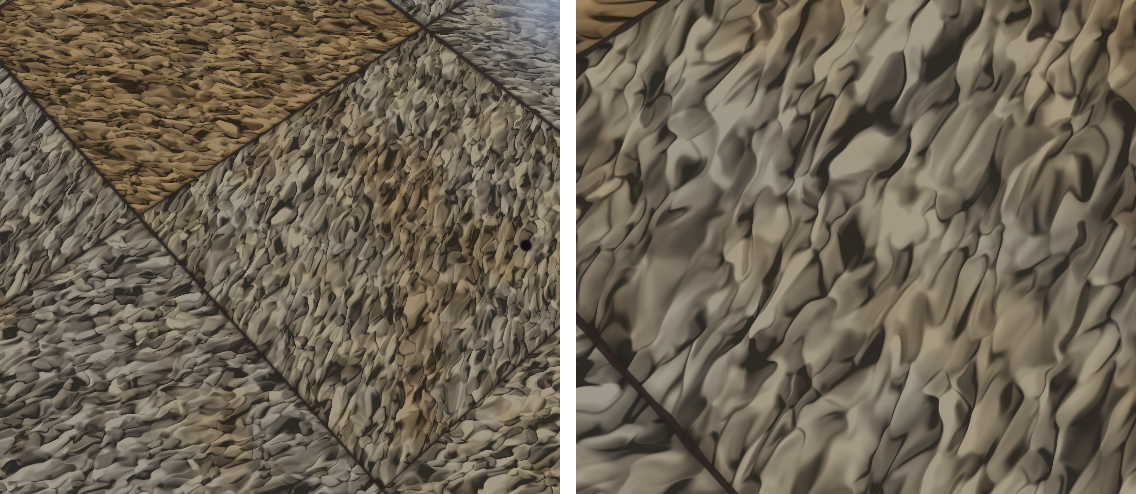
Left: the whole. Right: its middle third, enlarged.
Write a Shadertoy shader that draws this texture.

```glsl
// Worn granite floor slabs seen in perspective, with flaky grain and dark joints.

// Floor layout, in units of the canvas height
const vec2 CORNER = vec2(0.280, 0.562);      // slab corner where u = v = 0
const float HORIZON = 3.168;                 // height of the vanishing line
const vec2 SLOPE = vec2(1.119, 0.661);       // slopes of the two joint families
const vec2 SLABS = vec2(2.162, 3.590);       // slab frequency along u and v
const float NEAR_DEPTH = 2.6;                // depth at which sizes are true
const vec2 JOINT_HALF = vec2(0.0034, 0.0023);

// Grain
const vec2 FLAKE_FREQ = vec2(38.0, 82.0);    // along and across a flake
const float STEEP_ANGLE = 0.95;
const float FLAT_ANGLE = 0.08;
const float ANGLE_DRIFT = 0.20;
const float CELL_SHARPNESS = 10.0;
const float CONTRAST = 1.12;

// Wear
const vec2 BROWN_SLAB = vec2(0.0, -1.0);
const vec2 HOLE = vec2(1.065, 0.503);
const float HOLE_RADIUS = 0.0115;
const vec2 GLARE_POS = vec2(1.13, 1.02);
const float GLARE_RADIUS = 0.13;

// Colours
const vec3 DARK = vec3(0.175, 0.16, 0.14);
const vec3 MID = vec3(0.41, 0.373, 0.325);
const vec3 LIGHT = vec3(0.63, 0.597, 0.53);
const vec3 JOINT = vec3(0.17, 0.135, 0.125);
const vec3 GLARE = vec3(0.60, 0.66, 0.77);
const vec3 WARM_TINT = vec3(1.03, 1.00, 0.93);
const vec3 COOL_TINT = vec3(0.98, 1.00, 1.03);
const vec3 BROWN_TINT = vec3(0.97, 0.87, 0.73);
const vec3 STAIN_TINT = vec3(0.96, 0.88, 0.77);

float hash(vec2 p) {
    vec3 q = fract(p.xyx * 0.1031);
    q += dot(q, q.yzx + 33.33);
    return fract((q.x + q.y) * q.z);
}

float noise(vec2 p) {
    vec2 i = floor(p), f = fract(p);
    f = f * f * (3.0 - 2.0 * f);
    return mix(mix(hash(i), hash(i + vec2(1, 0)), f.x),
               mix(hash(i + vec2(0, 1)), hash(i + vec2(1, 1)), f.x), f.y);
}

float fbm(vec2 p) {
    return 0.55 * noise(p) + 0.30 * noise(p * 2.1 + 17.0) + 0.15 * noise(p * 4.3 + 41.0);
}

// Tone of the stone: soft cells, each lit on one side and shadowed on the other
float flakeTone(vec2 q) {
    q += 1.1 * (vec2(noise(q * 0.55 + 11.0), noise(q * 0.55 + 47.0)) - 0.5);
    q += 0.6 * (vec2(noise(q * 1.6 + 71.0), noise(q * 1.6 + 93.0)) - 0.5);
    vec2 cell = floor(q);
    float nearest = 9.0, second = 9.0, total = 0.0;
    vec3 blend = vec3(0.0);                  // offset from centre, random tone
    for (int y = -1; y <= 1; y++)
    for (int x = -1; x <= 1; x++) {
        vec2 c = cell + vec2(x, y);
        vec2 away = q - c - vec2(hash(c + 5.3), hash(c + 29.7));
        float d = dot(away, away);
        float weight = exp(-CELL_SHARPNESS * d);
        blend += weight * vec3(away, hash(c + 61.1));
        total += weight;
        second = min(second, max(nearest, d));
        nearest = min(nearest, d);
    }
    blend /= max(total, 1e-6);
    float relief = dot(blend.xy, vec2(-0.35, 0.9));
    float rim = 1.0 - smoothstep(0.04, 0.36, sqrt(second) - sqrt(nearest));
    float crack = rim * smoothstep(0.20, -0.25, relief) * smoothstep(0.25, 0.60, noise(q * 0.8 + 7.0));
    float streak = smoothstep(0.66, 0.86, noise(q * vec2(0.9, 1.5) + 150.0));
    return 0.64 + 0.55 * (blend.z - 0.5) + 0.50 * (fbm(q * 0.8 + 3.0) - 0.5)
         + 0.34 * (noise(q * vec2(1.8, 2.4)) - 0.5) + 0.34 * relief - 0.50 * crack - 0.42 * streak;
}

void mainImage(out vec4 fragColor, in vec2 fragCoord) {
    float pixel = 1.0 / iResolution.y;
    vec2 p = fragCoord * pixel;

    // Perspective slab grid
    vec2 d = p - CORNER;
    float depth = HORIZON - p.y;
    float scale = NEAR_DEPTH / depth;
    vec2 grid = SLABS * vec2(SLOPE.x * d.x + d.y, SLOPE.y * d.x - d.y) / depth;
    vec2 slab = floor(grid);

    // Grain direction alternates from slab to slab
    float odd = mod(slab.x + slab.y, 2.0);
    float angle = mix(STEEP_ANGLE, FLAT_ANGLE + ANGLE_DRIFT * (slab.y - slab.x), odd);
    float c = cos(angle), s = sin(angle);
    vec2 ground = d * scale;
    vec2 along = vec2(c * ground.x + s * ground.y, c * ground.y - s * ground.x);
    float tone = flakeTone(along * FLAKE_FREQ + slab * 37.0 + 200.0);
    tone = 0.5 + CONTRAST * (tone - 0.5) + 0.16 * (fbm(p * 6.0 + 8.0) - 0.5);
    vec3 color = mix(DARK, MID, clamp(tone * 2.0, 0.0, 1.0));
    color = mix(color, LIGHT, clamp(tone * 2.0 - 1.0, 0.0, 1.0));

    // Slab tints and brown stains
    float cool = 0.45 * step(0.5, abs(slab.x)) + 0.9 * noise(p * 20.0 + 31.0) - 0.1;
    color *= mix(WARM_TINT, COOL_TINT, clamp(cool, 0.0, 1.0));
    float brown = 1.0 - step(0.5, distance(slab, BROWN_SLAB));
    color *= mix(vec3(1.0), BROWN_TINT, brown);
    color *= mix(vec3(1.0), STAIN_TINT, 0.8 * (1.0 - brown) * smoothstep(0.55, 0.80, fbm(p * 6.0 + 52.0)));

    // Joints with ragged, dirty edges
    vec2 slopeU = vec2(dFdx(grid.x), dFdy(grid.x)), slopeV = vec2(dFdx(grid.y), dFdy(grid.y));
    vec2 gap = abs(grid - round(grid)) * pixel / vec2(length(slopeU), length(slopeV));
    gap += 0.0022 * (noise(p * 70.0) - 0.5);
    vec2 rim = gap - JOINT_HALF * scale;
    float edge = min(rim.x, rim.y);
    color *= 1.0 - 0.18 * (1.0 - smoothstep(0.0, 0.009, edge));
    color = mix(color, JOINT, 0.9 * (1.0 - smoothstep(-pixel, pixel, edge)));

    // One drilled hole
    float hole = 1.0 - smoothstep(-1.5 * pixel, 1.5 * pixel, distance(p, HOLE) - HOLE_RADIUS);
    color = mix(color, JOINT * 0.45, hole);

    // Cool reflected light in the far corner
    float shine = distance(p, GLARE_POS) / GLARE_RADIUS;
    color = mix(color, GLARE, 0.75 * exp(-shine * shine));
    fragColor = vec4(color, 1.0);
}
```
